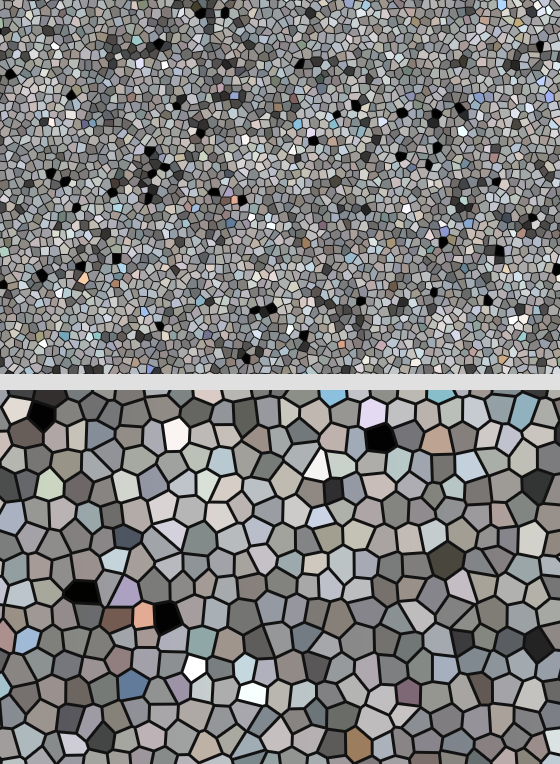
Top, the full canvas; bottom, a detail of the centre.
A WebGL 1 fragment shader for this pattern:

```glsl
precision highp float;
// Stained mosaic of small grey stones with thin dark joints.
// Jittered, staggered sites give Voronoi cells; each cell takes one flat tone
// from hashes and soft noise, with clustered dark stones and faint tints.

uniform vec2 u_resolution;

const float ROWS = 44.0;
const float JITTER = 0.68;
const float JOINT_HALF_WIDTH = 0.058;
const vec3 JOINT_COLOR = vec3(0.07, 0.07, 0.07);

float hash(vec2 p, float seed) {
  vec3 q = fract(vec3(p.xyx + seed * 7.31) * vec3(0.1031, 0.1030, 0.0973));
  q += dot(q, q.yzx + 33.33);
  return fract((q.x + q.y) * q.z);
}

// Two summed hashes, centred on zero: a triangular spread in -1..1.
float spread(vec2 p, float seed) {
  return hash(p, seed) + hash(p, seed + 0.5) - 1.0;
}

float valueNoise(vec2 p, float seed) {
  vec2 i = floor(p);
  vec2 f = fract(p);
  f = f * f * (3.0 - 2.0 * f);
  float low = mix(hash(i, seed), hash(i + vec2(1.0, 0.0), seed), f.x);
  float high = mix(hash(i + vec2(0.0, 1.0), seed), hash(i + 1.0, seed), f.x);
  return mix(low, high, f.y);
}

// Centre of a stone; odd rows are shifted by half a cell.
vec2 stoneSite(vec2 id) {
  vec2 jitter = vec2(hash(id, 1.0), hash(id, 2.0)) - 0.5;
  return id + 0.5 + vec2(0.5 * mod(id.y, 2.0), 0.0) + JITTER * jitter;
}

vec2 nearestStone(vec2 p) {
  vec2 base = floor(p);
  vec2 best = base;
  float bestDist = 100.0;
  for (int y = -2; y <= 2; y++) {
    for (int x = -2; x <= 2; x++) {
      vec2 id = base + vec2(float(x), float(y));
      vec2 d = stoneSite(id) - p;
      float dist = dot(d, d);
      if (dist < bestDist) {
        bestDist = dist;
        best = id;
      }
    }
  }
  return best;
}

// Distance to the closest bisector between this stone and its neighbours.
float jointDistance(vec2 p, vec2 stone) {
  vec2 site = stoneSite(stone);
  float dist = 10.0;
  for (int y = -2; y <= 2; y++) {
    for (int x = -2; x <= 2; x++) {
      vec2 offset = vec2(float(x), float(y));
      if (dot(offset, offset) > 0.0) {
        vec2 other = stoneSite(stone + offset);
        dist = min(dist, dot(0.5 * (site + other) - p, normalize(other - site)));
      }
    }
  }
  return dist;
}

vec3 stoneColor(vec2 id, float across) {
  // Base brightness: grain, broad patches and a slight rise to the right.
  float tone = 0.625 + 0.24 * spread(id, 3.0);
  tone += 0.16 * (valueNoise(id * 0.17, 4.0) - 0.5);
  tone += 0.05 * (across - 0.5);
  tone += 0.2 * step(0.965, hash(id, 5.0));

  // Dark stones gather in short, mostly level clusters.
  float cluster = valueNoise(id * vec2(0.3, 0.45), 6.0);
  float chance = 0.025 + 0.5 * smoothstep(0.62, 0.95, cluster);
  float dark = step(hash(id, 7.0), chance);
  tone *= mix(1.0, 0.28 + 0.4 * hash(id, 8.0), dark);
  float black = step(hash(id, 9.0), 0.006 + 0.09 * dark);
  tone *= 1.0 - 0.98 * black;

  // Warm-cool and green-magenta tints; a few stones are stronger.
  float strength = mix(0.055, 0.2, step(0.95, hash(id, 10.0)));
  float cool = spread(id, 11.0) + 0.5 * (tone - 0.55);
  float green = spread(id, 12.0);
  vec3 tint = vec3(-1.0, 0.1, 1.1) * cool + vec3(-0.3, 0.4, -0.2) * green;
  return clamp(tone * (1.0 + strength * 1.3 * tint), 0.0, 1.0);
}

void main() {
  float pixel = ROWS / u_resolution.y;
  vec2 p = gl_FragCoord.xy * pixel;
  float across = gl_FragCoord.x / u_resolution.x;

  vec2 stone = nearestStone(p);
  float edge = jointDistance(p, stone);
  float cover = clamp((edge - JOINT_HALF_WIDTH) / pixel + 0.5, 0.0, 1.0);

  vec3 color = mix(JOINT_COLOR, stoneColor(stone, across), cover);
  // Black stones stay darker than their joints.
  gl_FragColor = vec4(color, 1.0);
}
```
